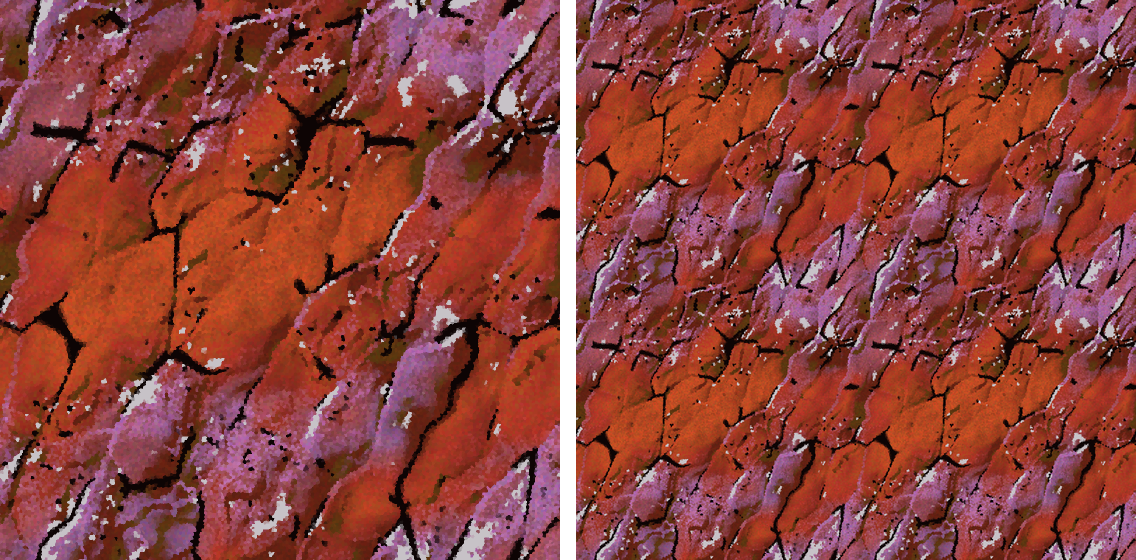
Left, the tile; right, the same tile 2 across and 2 down.
Reproduce this texture procedurally as a WebGL 2 fragment shader.

```glsl
#version 300 es
precision highp float;
precision highp int;
// Fractured red rock: leaning cellular facets and chips, lit from the upper left,
// stained from orange through rose to lilac, with dark cracks and pale mineral flecks.
// Every lattice is sheared by whole cells and wraps, so the surface tiles.

uniform vec2 u_resolution;
out vec4 outColor;

// Lattices: columns, rows, cells of lean per tile
const vec3 FACETS = vec3(9.0, 5.0, 4.0);
const vec3 CHIPS = vec3(26.0, 19.0, 10.0);
const vec3 SPECKS = vec3(84.0, 84.0, 0.0);
const vec3 GRAINS = vec3(200.0, 200.0, 0.0);
const vec3 STAINS = vec3(5.0, 4.0, 2.0);
const vec3 FLECKS = vec3(24.0, 17.0, 9.0);
const vec3 SHADES = vec3(11.0, 8.0, 4.0);
const vec3 WARP = vec3(14.0, 14.0, 0.0);

const vec2 TO_LIGHT = vec2(-0.008, 0.010);
const float WARP_AMOUNT = 0.035;
const float GRAIN_CONTRAST = 0.22;
const float TAU = 6.2831853;

const vec3 ORANGE = vec3(0.66, 0.26, 0.12);
const vec3 RED = vec3(0.59, 0.18, 0.13);
const vec3 ROSE = vec3(0.56, 0.27, 0.31);
const vec3 LILAC = vec3(0.59, 0.36, 0.55);
const vec3 BROWN = vec3(0.39, 0.13, 0.07);
const vec3 OLIVE = vec3(0.36, 0.21, 0.06);
const vec3 BLACK = vec3(0.05, 0.015, 0.015);
const vec3 PALE = vec3(0.78, 0.76, 0.78);

vec3 hash3(vec2 cell, vec3 grid) {
  float wraps = floor(cell.y / grid.y);
  cell = vec2(mod(cell.x + wraps * grid.z + 0.5, grid.x), cell.y - wraps * grid.y + 0.5);
  uvec3 h = uvec3(cell, grid.x * 7.0 + grid.y) * 1664525u + 1013904223u;
  h.x += h.y * h.z; h.y += h.z * h.x; h.z += h.x * h.y;
  h ^= h >> 16u;
  h.x += h.y * h.z; h.y += h.z * h.x; h.z += h.x * h.y;
  return vec3(h >> 8u) / 16777216.0;
}

vec2 toGrid(vec2 p, vec3 grid) {
  return vec2(p.x * grid.x - p.y * grid.z, p.y * grid.y);
}

float noise(vec2 p, vec3 grid) {
  vec2 q = toGrid(p, grid), c = floor(q), f = q - c;
  f = f * f * (3.0 - 2.0 * f);
  vec2 e = vec2(1.0, 0.0);
  return mix(mix(hash3(c, grid).x, hash3(c + e, grid).x, f.x),
             mix(hash3(c + e.yx, grid).x, hash3(c + 1.0, grid).x, f.x), f.y);
}

float fbm(vec2 p, vec3 grid) {
  float sum = 0.0, weight = 0.533;
  for (int i = 0; i < 4; i++) {
    sum += weight * noise(p, grid);
    grid *= 2.0;
    weight *= 0.5;
  }
  return sum;
}

// xy: offset from the nearest seed, z: its random value, w: gap to the next seed
vec4 cellular(vec2 p, vec3 grid) {
  vec2 q = toGrid(p, grid), base = floor(q);
  vec4 best = vec4(0.0);
  float first = 9.0, second = 9.0;
  for (int j = -1; j <= 1; j++)
    for (int i = -1; i <= 1; i++) {
      vec2 c = base + vec2(i, j);
      vec3 r = hash3(c, grid);
      vec2 d = q - c - 0.1 - 0.8 * r.xy;
      float dist = length(d);
      if (dist < first) {
        second = first;
        first = dist;
        best.xyz = vec3(d, r.z);
      } else second = min(second, dist);
    }
  best.w = second - first;
  return best;
}

float tiltedHeight(vec4 cell) {
  float turn = cell.z * 40.0;
  return cell.z + 0.5 * dot(cell.xy, vec2(cos(turn), sin(turn)));
}

float relief(vec2 p, vec4 facet, float rough) {
  return 0.7 * tiltedHeight(facet) + rough * 0.5 * tiltedHeight(cellular(p, CHIPS));
}

vec3 rock(vec2 uv) {
  // Flat grains give the surface its crumbly, stepped edges
  vec4 grain = cellular(uv, GRAINS);
  vec2 p = uv - grain.xy / GRAINS.xy;
  vec4 speck = cellular(p, SPECKS);
  p += WARP_AMOUNT * (vec2(noise(p, WARP), noise(p, WARP + vec3(1, 2, 0))) - 0.5);

  // Relief and light
  float stain = fbm(p, STAINS);
  float rough = 0.25 + 0.75 * smoothstep(0.38, 0.6, fbm(p, STAINS + vec3(1, 1, 0)));
  vec4 facet = cellular(p, FACETS);
  vec2 q = p + TO_LIGHT;
  float light = relief(p, facet, rough) - relief(q, cellular(q, FACETS), rough);
  float mottle = fbm(p, SHADES);
  float shade = 0.5 + 0.8 * light + 0.9 * (mottle - 0.5) - 0.2 * facet.x;
  float hue = 0.5 + 1.2 * (stain - 0.5) + 0.2 * (facet.z - 0.5) + 0.3 * light
            + 0.08 * cos(TAU * p.y) + 0.25 * (grain.z - 0.5) * rough;

  // Mineral stains, then shadow
  vec3 color = mix(ORANGE, RED, smoothstep(0.25, 0.45, hue));
  color = mix(color, ROSE, smoothstep(0.44, 0.57, hue));
  color = mix(color, LILAC, smoothstep(0.60, 0.72, hue));
  color *= 0.85 + 0.3 * smoothstep(0.35, 0.75, shade);
  vec3 shadow = mix(BROWN, OLIVE, smoothstep(0.5, 0.7, noise(p, CHIPS)));
  color = mix(color, shadow, smoothstep(0.44, 0.34, shade));
  color *= 1.0 + GRAIN_CONTRAST * (vec3(grain.z, fract(grain.z * 7.0), fract(grain.z * 13.0)) - 0.5);

  // Pale flecks, cracks and specks
  float fleck = fbm(p, FLECKS) + 0.35 * (hue - 0.5) + 0.2 * light;
  float dotShape = smoothstep(0.45, 0.38, length(speck.xy)) * smoothstep(0.4, 0.9, rough);
  float pale = max(smoothstep(0.73, 0.76, fleck), dotShape * step(0.97, speck.z));
  float crack = smoothstep(0.08, 0.04, facet.w) * smoothstep(0.52, 0.56, noise(p, FLECKS));
  float dark = max(smoothstep(0.16, 0.08, shade), max(crack, dotShape * step(speck.z, 0.05)));
  color = mix(color, PALE, pale);
  return mix(color, BLACK, dark);
}

void main() {
  vec3 sum = vec3(0.0);
  for (int j = 0; j < 2; j++)
    for (int i = 0; i < 2; i++)
      sum += rock((gl_FragCoord.xy + 0.5 * vec2(i, j) - 0.25) / u_resolution);
  outColor = vec4(sum / 4.0, 1.0);
}
```
